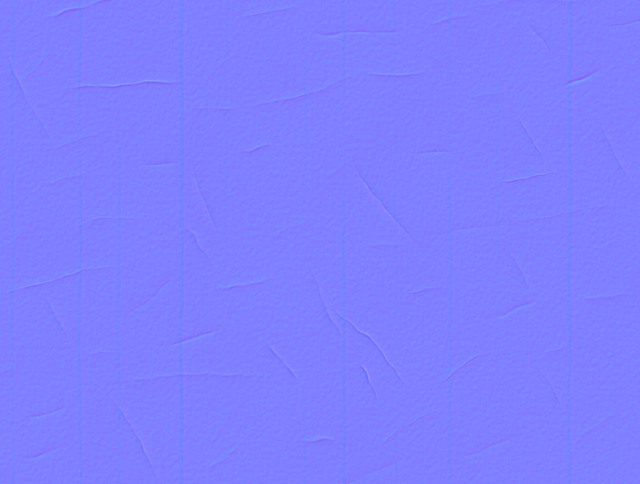
Reproduce this texture map procedurally as a WebGL 1 fragment shader.

```glsl
precision highp float;
// Normal map of creased corrugated cardboard: fine paper grain, thin upright
// flute lines, a few deep folds, and scattered tapering creases.
// Every part adds a surface slope; the sum is encoded as a tangent-space normal.
uniform vec2 u_resolution;

vec2 hash2(vec2 p) {
  vec3 q = fract(p.xyx * vec3(0.1031, 0.1030, 0.0973));
  q += dot(q, q.yzx + 33.33);
  return fract((q.xx + q.yz) * q.zy);
}

float cornerRamp(vec2 cell, vec2 f, vec2 corner) {
  return dot(hash2(cell + corner) * 2.0 - 1.0, f - corner);
}

float gradientNoise(vec2 p) {
  vec2 cell = floor(p), f = p - cell;
  vec2 u = f * f * f * (f * (f * 6.0 - 15.0) + 10.0);
  float low = mix(cornerRamp(cell, f, vec2(0.0)), cornerRamp(cell, f, vec2(1.0, 0.0)), u.x);
  float high = mix(cornerRamp(cell, f, vec2(0.0, 1.0)), cornerRamp(cell, f, vec2(1.0)), u.x);
  return mix(low, high, u.y);
}

float bell(float x) { return exp(-x * x); }

float paperHeight(vec2 p) {
  return gradientNoise(p * 110.0) + 0.5 * gradientNoise(p * 190.0 + 31.0);
}

// Grain relief, raked along one diagonal
vec2 grainSlope(vec2 p) {
  vec2 rake = vec2(-0.0009, 0.0018);
  float relief = paperHeight(p + rake) - paperHeight(p - rake);
  vec2 slope = relief * vec2(-0.055, 0.115);
  slope.x += 0.05 * gradientNoise(p * 130.0 + 70.0);
  return slope + 0.02 * gradientNoise(p * 6.0 + 11.0) * vec2(-0.5, 1.0);
}

// Thin broken lines, one per flute
vec2 fluteSlope(vec2 p) {
  float column = floor(p.x * 36.0);
  vec2 h = hash2(vec2(column, 5.0));
  float d = p.x - (column + 0.5 + 0.5 * (h.x - 0.5)) / 36.0;
  float gate = smoothstep(-0.15, 0.25, gradientNoise(vec2(column * 7.3, p.y * 3.5)));
  float broken = 0.8 + gradientNoise(vec2(column * 3.7, p.y * 45.0));
  float lit = 0.13 * bell(d / 0.0015) * broken;
  float shade = 0.05 * bell((d + 0.002) / 0.003);
  return vec2(lit - shade, 0.3 * (shade - lit)) * gate * mix(0.3, 1.0, h.y);
}

// Deep upright folds: a wide cool flank beside a narrow warm one
vec2 foldSlope(vec2 p) {
  p.x += 0.006 * gradientNoise(vec2(p.x * 3.0, p.y * 5.0));
  float column = floor(p.x * 9.0);
  vec2 h = hash2(vec2(column, 23.0));
  float d = p.x - (column + 0.5 + 0.6 * (h.x - 0.5)) / 9.0;
  float gate = smoothstep(-0.3, 0.2, gradientNoise(vec2(column * 5.3, p.y * 2.2)) + 0.25 * h.y);
  float profile = 0.12 * bell((d - 0.006) / 0.002) - 0.19 * bell(d / 0.0032);
  return vec2(profile, -0.25 * profile) * gate * mix(0.25, 1.0, h.y * h.y);
}

// One bent crease: level, steeply falling or diagonally rising
vec2 creaseSlope(vec2 p, float id, float aspect) {
  vec2 h = hash2(vec2(id, 3.0)), k = hash2(vec2(id, 17.0)), m = hash2(vec2(id, 41.0));
  vec2 center = fract(id * vec2(0.7549, 0.5698) + 0.3) * vec2(aspect, 1.0);
  float angle = mix(-0.05, 0.36, k.x);
  if (h.x > 0.52) angle = mix(-1.25, -0.8, k.x);
  if (h.x > 0.78) angle = mix(0.5, 0.85, k.x);
  vec2 along = vec2(cos(angle), sin(angle)), across = vec2(-along.y, along.x);
  vec2 q = vec2(dot(p - center, along), dot(p - center, across));
  q.y += (m.x - 0.5) * 1.6 * q.x * q.x;
  float halfLength = mix(0.04, 0.18, h.y * h.y);
  float taper = 1.0 - smoothstep(0.35 * halfLength, halfLength, abs(q.x));
  float d = q.y / mix(0.002, 0.0034, m.y);
  float soft = q.y / 0.009;
  float profile = mix(0.14, 0.52, k.y * k.y) * d * bell(d) + 0.05 * soft * bell(soft);
  return across * profile * taper * (m.x < 0.25 ? -1.0 : 1.0);
}

void main() {
  vec2 p = gl_FragCoord.xy / u_resolution.y;
  float aspect = u_resolution.x / u_resolution.y;

  // Wander that keeps the creases from being straight
  vec2 warped = p
    + 0.02 * vec2(gradientNoise(p * 7.0), gradientNoise(p * 7.0 + 40.0))
    + 0.006 * vec2(gradientNoise(p * 32.0 + 9.0), gradientNoise(p * 32.0 + 60.0));

  vec2 creases = vec2(0.0);
  for (int i = 0; i < 64; i++) creases += creaseSlope(warped, float(i), aspect);
  creases *= clamp(0.9 + 1.3 * gradientNoise(p * 22.0 + 5.0), 0.2, 1.6);

  vec2 slope = grainSlope(p) + fluteSlope(p) + foldSlope(p) + creases;
  vec3 normal = normalize(vec3(slope, 1.0));
  gl_FragColor = vec4(normal * 0.5 + 0.5, 1.0);
}
```
